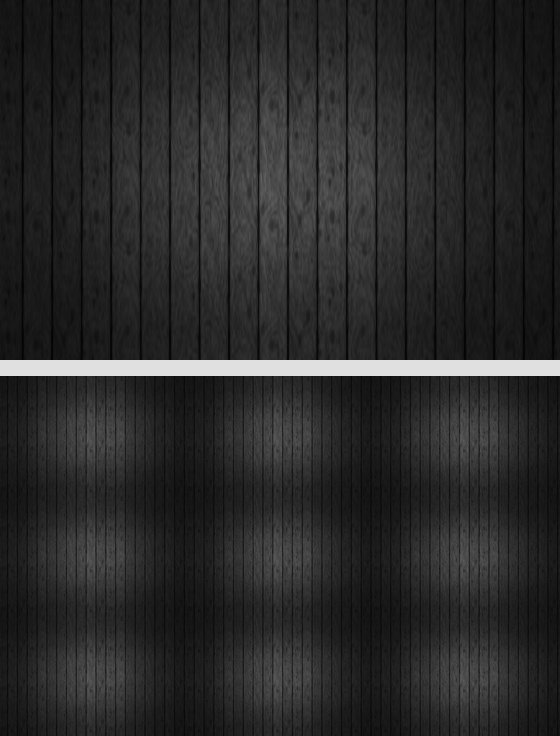
Top, the tile; bottom, the same tile 3 across and 3 down.
Write a Shadertoy shader that draws this texture.

```glsl
const float PLANKS = 19.0;        // boards across
const float BOARD_KINDS = 8.0;    // boards before the grain recurs
const float GRAIN_REPEATS = 3.0;  // grain repeats down
const float SEAM_PHASE = 0.77;    // seam position, in boards
const float SEAM_HALF = 0.028;    // half width of the gap, in boards
const float SEAM_SHADE = 0.13;    // reach of the soft shade by the gap
const float SEAM_DARK = 0.72;
const float TONE_SPREAD = 0.14;   // brightness variation between boards
const float COARSE_GRAIN = 0.22;
const float FINE_GRAIN = 0.26;
const float RING_DEPTH = 0.06;
const float KNOT_DEPTH = 0.36;
const vec2 COARSE_CELLS = vec2(9.0, 6.0);
const vec2 FINE_CELLS = vec2(22.0, 26.0);
const vec2 KNOT_CELLS = vec2(3.0, 7.0);
const float KNOT_CHANCE = 0.16;
const vec3 WOOD_TINT = vec3(1.0);
const float AMBIENT = 0.082;
const float GLOW_ACROSS = 0.08;
const float GLOW_DOWN = 0.025;
const float GLOW_CENTRE = 0.105;
const float TAU = 6.28318;

float hash(vec3 p) {
    p = fract(p * 0.1031);
    p += dot(p, p.yzx + 33.33);
    return fract((p.x + p.y) * p.z);
}

// Stretched value noise that wraps along the board
float fibre(vec2 uv, vec2 cells, float seed) {
    vec2 g = uv * cells;
    vec2 i = floor(g);
    vec2 f = g - i;
    f = f * f * (3.0 - 2.0 * f);
    float y0 = mod(i.y, cells.y);
    float y1 = mod(i.y + 1.0, cells.y);
    float low = mix(hash(vec3(i.x, y0, seed)), hash(vec3(i.x + 1.0, y0, seed)), f.x);
    float high = mix(hash(vec3(i.x, y1, seed)), hash(vec3(i.x + 1.0, y1, seed)), f.x);
    return mix(low, high, f.y);
}

// Sparse cellular knots, drawn out along the grain
float knots(vec2 uv, float seed) {
    vec2 g = uv * KNOT_CELLS;
    float mask = 0.0;
    for (int j = -1; j <= 1; j++) {
        for (int i = -1; i <= 1; i++) {
            vec2 cell = floor(g) + vec2(i, j);
            vec3 key = vec3(cell.x, mod(cell.y, KNOT_CELLS.y), seed);
            vec2 centre = cell + vec2(hash(key + 11.0), hash(key + 23.0));
            vec2 size = vec2(0.28, 0.5) * (0.5 + 0.7 * hash(key + 37.0));
            float present = step(hash(key + 51.0), KNOT_CHANCE);
            float d = length((g - centre) / size);
            mask = max(mask, present * (1.0 - smoothstep(0.25, 1.1, d)));
        }
    }
    return mask;
}

// Arched growth rings from layered sines
float rings(vec2 uv, float seed, float wobble) {
    float a = TAU * hash(vec3(seed, 3.0, 7.0));
    float b = TAU * hash(vec3(seed, 5.0, 9.0));
    float heart = 0.3 + 0.4 * hash(vec3(seed, 8.0, 2.0));
    float offset = uv.x - heart;
    float field = 9.0 * offset * offset + 1.1 * sin(TAU * uv.y + a)
                + 0.4 * sin(2.0 * TAU * uv.y + b) + 0.9 * wobble;
    return sin(TAU * field);
}

void mainImage(out vec4 fragColor, in vec2 fragCoord) {
    vec2 st = fragCoord / iResolution.xy;
    float across = st.x * PLANKS - SEAM_PHASE;
    float board = mod(floor(across), PLANKS);
    float kind = mod(board, BOARD_KINDS) + 1.0;
    vec2 uv = vec2(fract(across), st.y * GRAIN_REPEATS);

    // Wood grain
    float sway = 0.025 * sin(TAU * uv.y + kind * 2.1)
               + 0.012 * sin(3.0 * TAU * uv.y + kind * 4.7);
    vec2 grainUv = uv + vec2(sway, 0.0);
    float coarse = fibre(grainUv, COARSE_CELLS, kind * 17.0);
    float fine = fibre(grainUv, FINE_CELLS, kind * 29.0);
    float tone = 1.0 + TONE_SPREAD * (hash(vec3(kind, 4.0, 6.0)) - 0.5);
    tone *= 1.0 + COARSE_GRAIN * (coarse - 0.5) + FINE_GRAIN * (fine - 0.5)
          + RING_DEPTH * rings(grainUv, kind, coarse);
    tone *= 1.0 - KNOT_DEPTH * knots(grainUv, kind * 41.0) * (0.6 + 0.4 * fine);

    // Gap between boards, soft shade and a faint lit edge
    float pixel = PLANKS / iResolution.x;
    float edge = min(uv.x, 1.0 - uv.x);
    float halfWidth = SEAM_HALF * (1.0 + 0.25 * sin(2.0 * TAU * uv.y)
                    + 0.15 * sin(5.0 * TAU * uv.y + 1.3));
    float gap = 1.0 - smoothstep(halfWidth - 0.5 * pixel, halfWidth + 0.5 * pixel, edge);
    float shade = 1.0 - smoothstep(0.0, SEAM_SHADE, edge);
    float lit = smoothstep(0.04, 0.08, uv.x) * (1.0 - smoothstep(0.08, 0.16, uv.x));
    tone *= (1.0 - 0.25 * shade) * (1.0 - SEAM_DARK * gap) + 0.08 * lit;

    // Central light that fades to equal values at opposite edges
    vec2 glow = 0.5 - 0.5 * cos(TAU * st);
    float light = AMBIENT + GLOW_ACROSS * glow.x + GLOW_DOWN * glow.y
                + GLOW_CENTRE * glow.x * glow.y;

    fragColor = vec4(WOOD_TINT * light * tone, 1.0);
}
```
